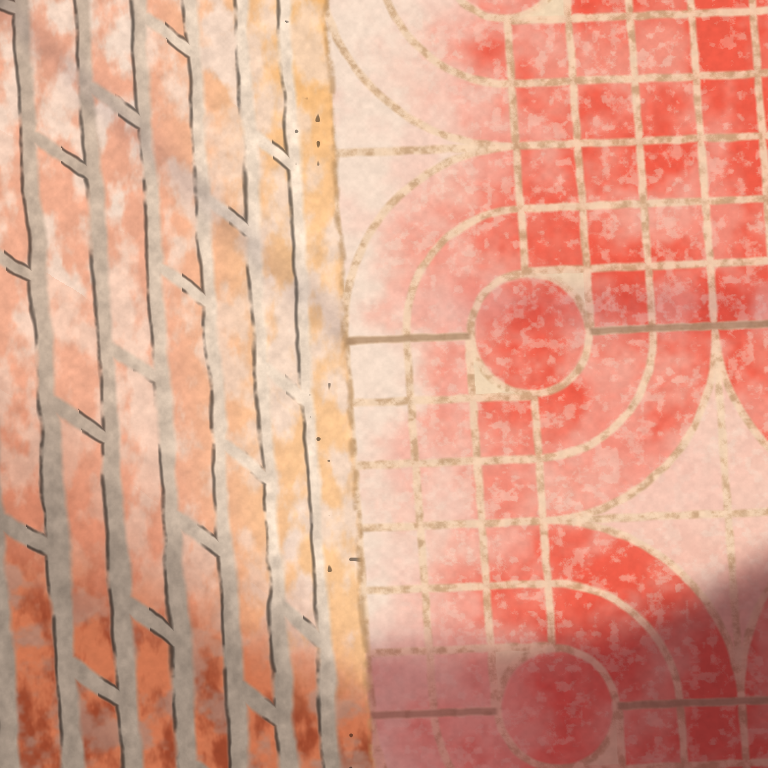
Reproduce this texture procedurally as a three.js fragment shader.

```glsl
varying vec2 vUv;

float hash(vec2 p) {
  return fract(sin(dot(p, vec2(127.1, 311.7))) * 43758.5453);
}

float noise(vec2 p) {
  vec2 i = floor(p), f = fract(p);
  f = f * f * (3.0 - 2.0 * f);
  return mix(mix(hash(i), hash(i + vec2(1.0, 0.0)), f.x),
             mix(hash(i + vec2(0.0, 1.0)), hash(i + vec2(1.0)), f.x), f.y);
}

float fbm(vec2 p) {
  float sum = 0.0, amp = 0.53;
  for (int i = 0; i < 4; i++) {
    sum += amp * noise(p);
    p = p * 2.07 + 13.7;
    amp *= 0.5;
  }
  return sum;
}

float stroke(float d, float halfWidth, float soft) {
  return 1.0 - smoothstep(halfWidth - soft, halfWidth + soft, d);
}

float bump(float d, float width) {
  return exp(-d * d / (width * width));
}

// Distance to the nearest groove of one tile, c centred, in tile widths
float grooves(vec2 c) {
  vec2 g = abs(c);
  float r = length(c);
  float d = abs(r - 0.16);
  if (r > 0.16) d = min(d, min(g.x, g.y));
  d = min(d, 0.5 - max(g.x, g.y));
  if (c.x * c.y > 0.0) {
    d = min(d, min(abs(r - 0.333), abs(r - 0.5)));
  } else if (max(g.x, g.y) > 0.155) {
    vec2 grid = abs(fract(g * 6.0 + 0.5) - 0.5) / 6.0;
    d = min(d, min(grid.x, grid.y));
  }
  return d;
}

vec3 tiledWall(vec2 p) {
  // Skewed tile frame, mirrored on alternate cells
  vec2 q = p - vec2(0.4315, 0.200);
  vec2 right = vec2(0.481, -0.0195), down = vec2(0.0355, 0.488);
  float area = right.x * down.y - right.y * down.x;
  vec2 t = vec2(q.x * down.y - q.y * down.x, right.x * q.y - right.y * q.x) / area;
  vec2 cell = floor(t), c = fract(t) - 0.5;
  if (mod(cell.x + cell.y, 2.0) > 0.5) c.x = -c.x;
  c += (vec2(noise(p * 60.0), noise(p * 60.0 + 40.0)) - 0.5) * 0.004;
  vec2 g = abs(c);
  float r = length(c);

  // Worn pigment, fading towards the corner and along the lower tile edge
  float blotch = fbm(p * 17.0), grain = fbm(p * 85.0);
  float red = smoothstep(0.45, 0.74, p.x + 0.20 * (blotch - 0.5));
  red *= 0.60 + 0.40 * smoothstep(0.25, 0.65, fbm(p * 14.0 + 7.0));
  red *= 1.0 - 0.35 * bump(p.y - 0.65, 0.05);
  float arcSide = step(0.0, c.x * c.y);
  red *= 1.0 - 0.75 * arcSide * smoothstep(0.495, 0.51, r);
  red = max(red, 0.76 * stroke(r, 0.15, 0.01) * smoothstep(0.1, 0.55, blotch));
  red += 0.25 * smoothstep(0.89, 0.93, p.x) * (1.0 - smoothstep(0.16, 0.19, p.y));
  red *= 1.0 - 0.4 * smoothstep(0.48, 0.72, grain);
  vec3 color = mix(vec3(0.97, 0.87, 0.79), vec3(0.94, 0.37, 0.29), clamp(red, 0.0, 1.0));
  color = mix(color, vec3(0.97, 0.77, 0.70), 0.45 * smoothstep(0.42, 0.68, fbm(p * 15.0 + 31.0)));

  // Plain corners beside the disc, then raised lines
  float plain = (1.0 - arcSide) * stroke(max(g.x, g.y), 0.16, 0.006) * smoothstep(0.155, 0.165, r);
  color = mix(color, vec3(0.95, 0.84, 0.71), plain);
  vec3 sand = mix(vec3(0.80, 0.65, 0.50), vec3(0.96, 0.83, 0.70), smoothstep(0.2, 0.6, grain));
  color = mix(color, sand, 0.88 * stroke(grooves(c), 0.0105, 0.005));
  float dusk = stroke(g.y, 0.009, 0.005) * smoothstep(0.155, 0.17, r);
  color = mix(color, vec3(0.66, 0.52, 0.40), 0.7 * dusk);

  // Faint band and the deep shadow below
  float band = bump(p.y - 0.40, 0.035) * smoothstep(0.5, 0.75, p.x);
  color *= 1.0 - band * vec3(0.09, 0.14, 0.10);
  float edge = 0.845 - 0.7 * pow(max(p.x - 0.6, 0.0), 2.0);
  float shade = smoothstep(-0.055, 0.04, p.y - edge + 0.02 * (blotch - 0.5));
  vec3 dim = color * vec3(0.60, 0.48, 0.46) + vec3(0.08, 0.05, 0.08);
  dim *= 1.08 - 0.25 * smoothstep(0.5, 1.0, p.x);
  return mix(color, dim, shade);
}

vec3 brickWall(vec2 p, float s) {
  // Courses narrow towards the corner
  float wobble = (fbm(p * vec2(30.0, 16.0)) - 0.5) * 0.012;
  float x = min(s - 0.021 * p.y * max(0.38 - s, 0.0) + wobble, 0.42);
  float course = (0.082 - sqrt(max(0.006724 - 0.01056 * (x - 0.026), 0.0))) / 0.00528;
  float k = floor(course), f = course - k;
  float width = 0.082 - 0.00528 * course;
  float bed = (k > 4.5 ? f : min(f, 1.0 - f)) * width;
  float period = 0.345 - 0.009 * k;
  float start = 0.547 - 0.0885 * k + 0.015 * step(abs(k - 1.0), 0.5) + 0.06 * step(k, -0.5);
  float y = (p.y - start - (f - 0.5) * 0.052 + 1.6 * wobble) / period;
  float head = abs(fract(y + 0.5) - 0.5) * period;
  if (k > 4.5) head = 1.0;
  float joint = min(bed + 0.0005 * k, head);
  float light = smoothstep(0.05, 0.36, s);

  // Skylight side turns grey first, then the clay darkens
  float streak = fbm(vec2(p.x * 34.0 + p.y * 10.0, p.y * 20.0 - p.x * 16.0));
  float drift = 0.08 * (streak - 0.5);
  float shade = smoothstep(-0.02, 0.22, p.y - 0.41 - 0.80 * p.x + drift);
  float deep = smoothstep(-0.05, 0.08, p.y - 0.70 - 0.40 * p.x + drift);
  float mortar = stroke(joint, 0.0105 + 0.0045 * shade, 0.0045);

  // Streaked clay with pale deposits
  float grain = fbm(p * vec2(75.0, 60.0));
  float tone = hash(vec2(k, floor(y + 0.5)));
  vec3 clay = mix(vec3(0.94, 0.68, 0.56), vec3(0.98, 0.78, 0.58), smoothstep(0.15, 0.38, s));
  float ochre = smoothstep(0.30, 0.38, s) * (1.0 - smoothstep(0.0, 0.35, p.y));
  clay = mix(clay, vec3(0.98, 0.72, 0.42), 0.6 * ochre);
  clay = mix(clay, vec3(0.97, 0.86, 0.78), smoothstep(0.36, 0.66, streak) * (0.6 + 0.4 * tone));
  clay *= 0.93 + 0.14 * grain;
  clay = mix(clay, clay * vec3(0.88, 0.77, 0.73), shade);
  vec3 burnt = mix(vec3(0.60, 0.28, 0.18), vec3(0.80, 0.46, 0.32), smoothstep(0.3, 0.6, streak));
  burnt = mix(burnt, vec3(0.66, 0.52, 0.46), 0.7 * smoothstep(0.5, 0.7, fbm(p * 24.0 + 3.0)));
  clay = mix(clay, burnt, deep);
  vec3 lime = mix(vec3(0.79, 0.70, 0.62), vec3(0.97, 0.88, 0.79), light);
  lime = mix(lime, vec3(0.64, 0.57, 0.51), shade) * (0.86 + 0.26 * grain);
  vec3 color = mix(clay, lime, mortar);

  // Broken crevices and a soft diagonal shadow
  float crack = stroke(abs(joint - 0.0105 - 0.003 * shade), 0.0022, 0.002) * step(0.5, f);
  color *= 1.0 - 0.48 * crack * smoothstep(0.3, 0.55, fbm(p * 28.0 + 5.0));
  color *= 1.0 - bump(p.y - 0.96 * p.x - 0.004, 0.03) * vec3(0.11, 0.11, 0.09);
  float pit = smoothstep(0.92, 0.97, noise(p * 70.0)) * step(0.37, s);
  return color * (1.0 - 0.45 * pit);
}

void main() {
  vec2 p = vec2(vUv.x, 1.0 - vUv.y);
  float s = p.x - 0.062 * p.y;
  float corner = s - 0.4235 + 0.006 * (noise(p * 45.0) - 0.5);
  vec3 color = mix(brickWall(p, s), tiledWall(p), smoothstep(-0.003, 0.003, corner));
  float seam = stroke(abs(corner), 0.004, 0.003) * smoothstep(0.25, 0.65, fbm(p * 55.0));
  color = mix(color, vec3(0.70, 0.54, 0.37), 0.6 * seam);
  color *= 0.95 + 0.10 * fbm(p * 130.0);
  gl_FragColor = vec4(color, 1.0);
}
```
